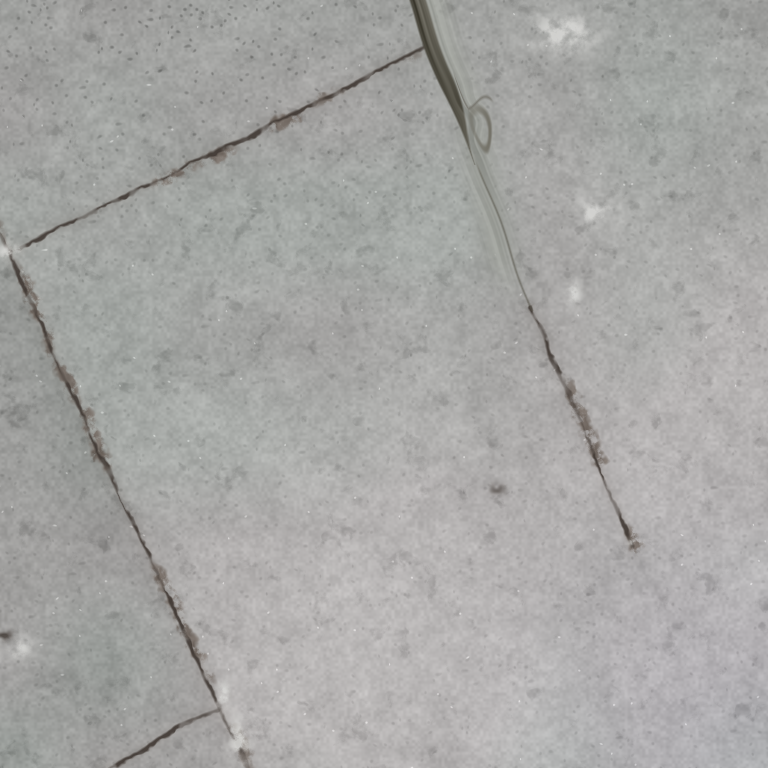
Write a Shadertoy shader that draws this texture.

```glsl
#define GRAIN 0.055
#define MOTTLE 0.08
#define CRACK_WIDTH 0.0023
#define CRACK_WOBBLE 0.005
#define STAIN_WIDTH 0.0085
#define CRACK_COLOR vec3(0.25, 0.22, 0.2)
#define STAIN_COLOR vec3(0.43, 0.39, 0.36)
#define SMEAR_COLOR vec3(0.36, 0.35, 0.31)
#define CHALK_COLOR vec3(0.84, 0.84, 0.83)

float hash(vec2 p) {
  vec3 q = fract(p.xyx * 0.1031);
  q += dot(q, q.yzx + 33.33);
  return fract((q.x + q.y) * q.z);
}

float noise(vec2 p) {
  vec2 i = floor(p), f = fract(p);
  f = f * f * (3.0 - 2.0 * f);
  return mix(mix(hash(i), hash(i + vec2(1, 0)), f.x),
             mix(hash(i + vec2(0, 1)), hash(i + 1.0), f.x), f.y);
}

float fbm(vec2 p) {
  float sum = 0.0, amp = 0.5;
  for (int i = 0; i < 5; i++) {
    sum += amp * noise(p);
    p = mat2(1.6, 1.2, -1.2, 1.6) * p + 7.3;
    amp *= 0.5;
  }
  return sum;
}

// Sparse round dots, one at most per cell
float dots(vec2 p, float rarity) {
  vec2 i = floor(p);
  vec2 c = 0.35 + 0.3 * vec2(hash(i), hash(i + 17.0));
  return step(rarity, hash(i + 71.0)) * (1.0 - smoothstep(0.05, 0.35, length(p - i - c)));
}

float blob(vec2 p, float x, float y, float rx, float ry) {
  vec2 d = (p - vec2(x, y)) / vec2(rx, ry);
  return exp(-dot(d, d));
}

// Signed distance to a polyline, positive on its left side
float polyline(vec2 p, vec2 pts[4]) {
  float best = 9.0, side = 1.0;
  for (int i = 0; i < 3; i++) {
    vec2 e = pts[i + 1] - pts[i], v = p - pts[i];
    float d = length(v - e * clamp(dot(v, e) / dot(e, e), 0.0, 1.0));
    if (d < best) {
      best = d;
      side = e.x * v.y < e.y * v.x ? -1.0 : 1.0;
    }
  }
  return best * side;
}

float stroke(float d, float width, float soft) {
  return 1.0 - smoothstep(width - soft, width + soft, abs(d));
}

// Broken dark joint with crumbly brown staining on its right side
vec3 addCrack(vec3 col, vec2 p, float d, float soft) {
  float ragged = noise(p * 190.0) + noise(p * 90.0) - 1.0;
  float patches = smoothstep(0.35, 0.65, noise(p * 24.0 + 11.0));
  float crumbs = smoothstep(0.3, 0.6, fbm(p * 110.0));
  float stain = stroke(d + 0.003 + ragged * 0.006, STAIN_WIDTH * patches, 0.004);
  float width = CRACK_WIDTH * (0.4 + noise(p * 38.0) + 0.5 * ragged);
  float core = stroke(d + ragged * 0.002, width, soft + 0.0008);
  col = mix(col, STAIN_COLOR, 0.2 * exp(-abs(d) / 0.007));
  col = mix(col, STAIN_COLOR + 0.1 * ragged, 0.85 * stain * patches * crumbs);
  return mix(col, CRACK_COLOR, core * (0.4 + 0.5 * smoothstep(0.2, 0.6, noise(p * 75.0))));
}

vec3 concrete(vec2 p, float leftSlab) {
  float lowGlow = blob(p, 0.52, 0.13, 0.24, 0.25), sideGlow = blob(p, 0.98, 0.42, 0.22, 0.3);
  float tone = mix(0.664, 0.622, smoothstep(0.25, 1.0, p.y)) - 0.055 * leftSlab;
  tone += 0.055 * lowGlow + 0.045 * sideGlow + 0.025 * blob(p, 0.7, 0.88, 0.2, 0.2);
  tone += MOTTLE * (fbm(p * 9.0) - 0.48) + 0.08 * (fbm(p * 42.0) - 0.48);
  tone += GRAIN * (noise(p * 260.0) - 0.5) + 0.04 * (noise(p.yx * 140.0 + p) - 0.5);
  // Greenish shade against a warm cast
  float warm = clamp(lowGlow + sideGlow + noise(p * 7.0) - 0.2, 0.0, 1.0);
  vec3 col = tone + mix(vec3(-0.007, 0.008, -0.005), vec3(0.009, -0.001, -0.004), warm);
  col.b += 0.018 * blob(p, 0.95, 0.05, 0.25, 0.25);
  // Pits and pale flecks
  vec2 q = mat2(0.8, 0.6, -0.6, 0.8) * p + 0.006 * noise(p * 80.0);
  float topPits = blob(p, 0.25, 0.98, 0.35, 0.2);
  col -= (0.06 + 0.08 * topPits) * dots(q * 105.0, 0.9 - 0.1 * topPits);
  col -= 0.07 * smoothstep(0.62, 0.8, fbm(q * 48.0));
  return col + 0.14 * dots(q * 150.0 + 40.0, 0.992);
}

// Smooth pulled streak with a small curl beside it
vec3 addSmear(vec3 col, vec2 p, float soft) {
  float s = p.x - 0.907 + 0.365 * p.y + 0.002 * sin(p.y * 42.0);
  float bent = s + 0.007 * sin(p.y * 95.0) * blob(p, 0.627, 0.85, 0.03, 0.04);
  float middle = mix(-0.012, 0.017, smoothstep(0.65, 0.88, p.y));
  float sheet = smoothstep(0.59, 0.68, p.y) * exp(-pow(abs(s - middle) / 0.022, 2.0));
  float strands = noise(vec2(bent * 380.0, p.y * 6.0)) + noise(vec2(bent * 150.0, p.y * 4.0)) - 1.0;
  col = mix(col, vec3(0.6, 0.61, 0.585) + 0.11 * strands, 0.85 * sheet);
  float wedge = 0.0105 * smoothstep(0.785, 0.9, p.y);
  vec3 dark = SMEAR_COLOR + 0.16 * strands + 5.0 * s;
  col = mix(col, dark, stroke(s, wedge, soft + 0.001) * step(0.785, p.y));
  float tail = step(0.595, p.y) * (1.0 - smoothstep(0.77, 0.8, p.y));
  col = mix(col, SMEAR_COLOR, 0.6 * tail * stroke(s - 0.003, 0.0012, soft + 0.0008));
  // Curl: hooked lip over a tapered loop
  vec2 q = p - vec2(0.627, 0.832);
  float loop = (length(vec2((q.x + 0.2 * q.y) / (1.0 + 12.0 * q.y), q.y) / vec2(0.011, 0.026)) - 1.0) * 0.011;
  float shade = step(abs(q.y), 0.05) * (0.5 + 0.4 * smoothstep(-0.01, 0.01, q.x));
  col = mix(col, SMEAR_COLOR + 0.08, shade * stroke(loop, 0.0022, 0.0018));
  float lip = p.y - 0.866 - 0.008 * sin((p.x - 0.62) * 130.0) - 1.7 * max(0.61 - p.x, 0.0);
  float ends = smoothstep(0.589, 0.596, p.x) * (1.0 - smoothstep(0.638, 0.644, p.x));
  return mix(col, vec3(0.45, 0.44, 0.41), 0.8 * ends * stroke(lip * 0.75, 0.0014, soft + 0.001));
}

void mainImage(out vec4 fragColor, in vec2 fragCoord) {
  vec2 p = fragCoord / iResolution.xy;
  float soft = 0.75 / iResolution.y;
  vec2 w = p + CRACK_WOBBLE * (vec2(noise(p * 28.0), noise(p * 28.0 + 50.0)) - 0.5);

  // Joints between the slabs
  float joints[4] = float[4](
    polyline(w, vec2[4](vec2(0.026, 0.678), vec2(0.26, 0.792), vec2(0.423, 0.872), vec2(0.553, 0.939))),
    polyline(w, vec2[4](vec2(0.328, -0.01), vec2(0.202, 0.258), vec2(0.13, 0.408), vec2(-0.01, 0.72))),
    polyline(w, vec2[4](vec2(0.13, -0.01), vec2(0.185, 0.023), vec2(0.23, 0.052), vec2(0.286, 0.076))),
    polyline(w, vec2[4](vec2(0.823, 0.29), vec2(0.788, 0.375), vec2(0.749, 0.466), vec2(0.69, 0.6))));
  float leftSlab = smoothstep(-0.01, 0.01, joints[1]) * (1.0 - smoothstep(0.6, 0.72, p.y));
  vec3 col = concrete(p, leftSlab);
  float ghost = p.x - 0.985 + 0.56 * p.y;
  col -= 0.04 * exp(-abs(ghost) / 0.012) * smoothstep(0.15, 0.27, p.y) * step(p.y, 0.29);
  for (int i = 0; i < 4; i++) col = addCrack(col, p, joints[i], soft);
  col = addSmear(col, p, soft);

  // Chalky marks (center, radii) and dark chips
  vec4 marks[8] = vec4[8](vec4(0.735, 0.957, 0.045, 0.026), vec4(0.778, 0.722, 0.027, 0.018),
    vec4(0.746, 0.618, 0.011, 0.016), vec4(0.02, 0.157, 0.022, 0.015), vec4(0.291, 0.094, 0.009, 0.02),
    vec4(0.312, 0.035, 0.014, 0.03), vec4(0.012, 0.671, 0.017, 0.012), vec4(0.822, 0.294, 0.005, 0.005));
  float chalk = 0.0;
  for (int i = 0; i < 8; i++) chalk += blob(p, marks[i].x, marks[i].y, marks[i].z, marks[i].w);
  chalk *= 0.15 + smoothstep(0.3, 0.7, fbm(p * 65.0));
  col = mix(col, CHALK_COLOR, min(chalk, 0.9));
  float chips = blob(p, 0.648, 0.363, 0.009, 0.008) + 1.5 * blob(p, 0.006, 0.172, 0.014, 0.006);
  col = mix(col, CRACK_COLOR, min(chips * noise(p * 150.0), 0.8));
  fragColor = vec4(col, 1.0);
}
```
